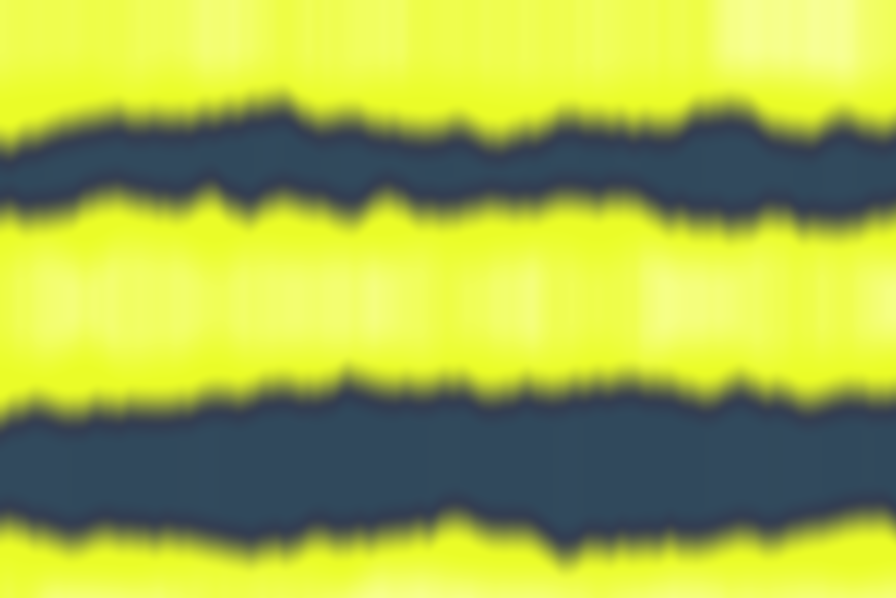
This pattern is drawn by a WebGL 2 fragment shader. Its source:

```glsl
#version 300 es
precision highp float;
// Soft, ragged navy bands on acid yellow, with pale vertical streaks between them.

#define ROWS 2.0          // bands down the canvas
#define BAND_CENTER 0.44  // band centre within its row, 0 to 1
#define HALF_WIDE 0.121   // half thickness of even rows, canvas heights
#define HALF_THIN 0.075   // half thickness of odd rows
#define SOFTNESS 0.038    // half width of the blurred edge
#define SWELL 0.048       // slow drift of the edges
#define BUMPS 0.036       // medium bumps on the edges
#define FRINGE 0.007      // fine ragged fringe

uniform vec2 u_resolution;
out vec4 fragColor;

const vec3 YELLOW = vec3(0.918, 0.990, 0.155);
const vec3 PALE = vec3(0.970, 1.000, 0.580);
const vec3 NAVY_CORE = vec3(0.190, 0.288, 0.362);
const vec3 NAVY_RIM = vec3(0.200, 0.225, 0.310);

float hash(vec2 p) {
  return fract(sin(dot(p, vec2(127.1, 311.7))) * 43758.5453);
}

// Smooth one-dimensional noise, 0 to 1, with an independent lane per seed.
float noise(float x, float seed) {
  float cell = floor(x);
  float t = smoothstep(0.0, 1.0, x - cell);
  return mix(hash(vec2(cell, seed)), hash(vec2(cell + 1.0, seed)), t);
}

// Offset of one band edge along x.
float raggedEdge(float x, float seed) {
  return (noise(x * 4.0, seed) - 0.5) * SWELL
       + (noise(x * 17.0, seed + 7.0) - 0.5) * BUMPS
       + (noise(x * 50.0, seed + 13.0) - 0.5) * FRINGE;
}

// Strength of the pale streaks: broad patches broken by faint fine lines.
float streaks(float x, float seed) {
  float patches = smoothstep(0.2, 0.95, noise(x * 8.0, seed));
  float lines = 0.65 * noise(x * 27.0, seed + 3.0) + 0.35 * noise(x * 64.0, seed + 5.0);
  return clamp(0.34 + 0.62 * patches + 0.26 * (lines - 0.5), 0.0, 1.0);
}

void main() {
  vec2 p = gl_FragCoord.xy / u_resolution.y;

  // Row layout
  float row = floor(p.y * ROWS);
  float fromCenter = p.y - (row + BAND_CENTER) / ROWS;
  float halfWidth = mix(HALF_WIDE, HALF_THIN, mod(row, 2.0));

  // Distance to the straight band and to its ragged outline
  float straight = abs(fromCenter) - halfWidth;
  float seed = row * 31.0 + 2.0;
  float above = fromCenter - halfWidth - raggedEdge(p.x, seed);
  float below = -fromCenter - halfWidth - raggedEdge(p.x, seed + 17.0);
  float dist = max(above, below);

  // Yellow ground with pale streaks of uneven length along each gap
  float gap = floor(p.y * ROWS + 0.5);
  float streakEnd = 0.03 * (noise(p.x * 14.0, gap * 19.0 + 53.0) - 0.5);
  float glow = smoothstep(0.025, 0.125, straight + streakEnd);
  vec3 ground = mix(YELLOW, PALE, glow * streaks(p.x, gap * 23.0 + 71.0));

  // Navy band, bluer toward its core
  float tint = 0.006 * (noise(p.x * 20.0, seed + 41.0) - 0.5);
  vec3 band = mix(NAVY_RIM, NAVY_CORE, smoothstep(0.020, 0.065, -dist)) + tint;

  float cover = 1.0 - smoothstep(-SOFTNESS, SOFTNESS, dist);
  fragColor = vec4(mix(ground, band, cover), 1.0);
}
```
